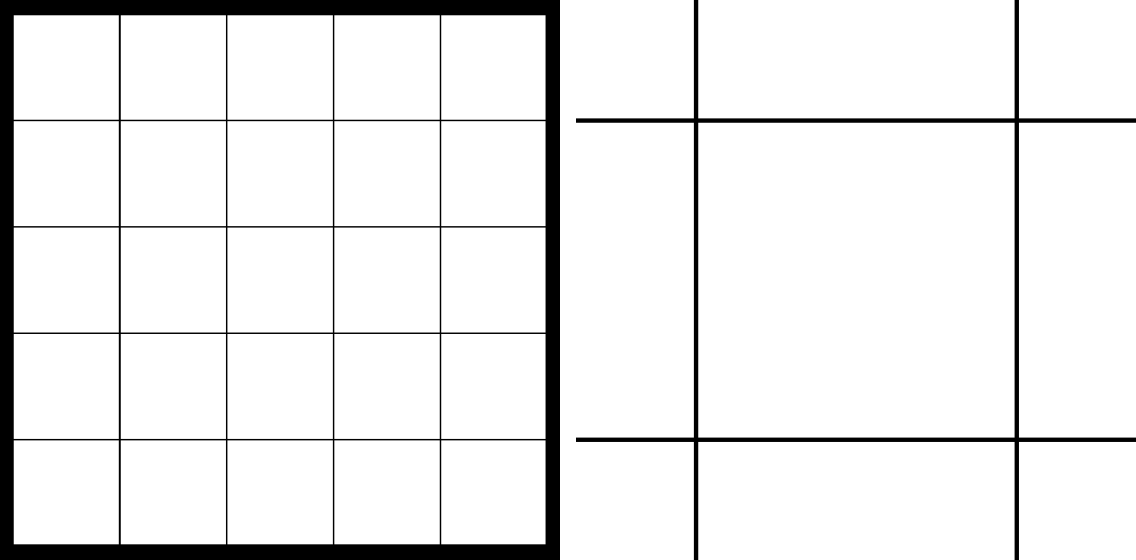
Left: the whole. Right: its middle third, enlarged.
This pattern is drawn by a Shadertoy shader. Its source:

```glsl
// A plain white board of five by five cells, ruled with thin black lines
// and enclosed by a heavy black frame. Lines repeat by rounding to the nearest
// rule; every edge is smoothed by its exact coverage of the pixel.

#define FRAME_MIN   vec2(0.0238, 0.0280)   // lower left inner corner of the frame
#define FRAME_MAX   vec2(0.9742, 0.9727)   // upper right inner corner of the frame
#define GRID_ORIGIN vec2(0.0230, 0.0249)   // position of rule zero
#define GRID_PITCH  vec2(0.1909, 0.1900)   // spacing of the rules
#define LINE_WIDTH  0.0026
#define BOLD_WIDTH  0.0035                 // first inner vertical rule
#define INK         vec3(0.0)
#define PAPER       vec3(1.0)

// Share of a pixel, centred at p, that lies between lo and hi on each axis.
vec2 coverage(vec2 p, vec2 lo, vec2 hi, vec2 pixel) {
    vec2 overlap = min(p + 0.5 * pixel, hi) - max(p - 0.5 * pixel, lo);
    return clamp(overlap / pixel, 0.0, 1.0);
}

// Ink of the nearest vertical (x) and horizontal (y) rules.
vec2 ruleInk(vec2 uv, vec2 pixel) {
    vec2 index = round((uv - GRID_ORIGIN) / GRID_PITCH);
    vec2 offset = uv - GRID_ORIGIN - index * GRID_PITCH;
    float verticalWidth = index.x == 1.0 ? BOLD_WIDTH : LINE_WIDTH;
    vec2 halfWidth = 0.5 * vec2(verticalWidth, LINE_WIDTH);
    return coverage(offset, -halfWidth, halfWidth, pixel);
}

void mainImage(out vec4 fragColor, in vec2 fragCoord) {
    vec2 pixel = 1.0 / iResolution.xy;
    vec2 uv = fragCoord * pixel;

    // Paper left open by the frame and by both sets of rules
    vec2 opening = coverage(uv, FRAME_MIN, FRAME_MAX, pixel);
    vec2 gaps = 1.0 - ruleInk(uv, pixel);
    float paper = opening.x * opening.y * gaps.x * gaps.y;

    fragColor = vec4(mix(INK, PAPER, paper), 1.0);
}
```
